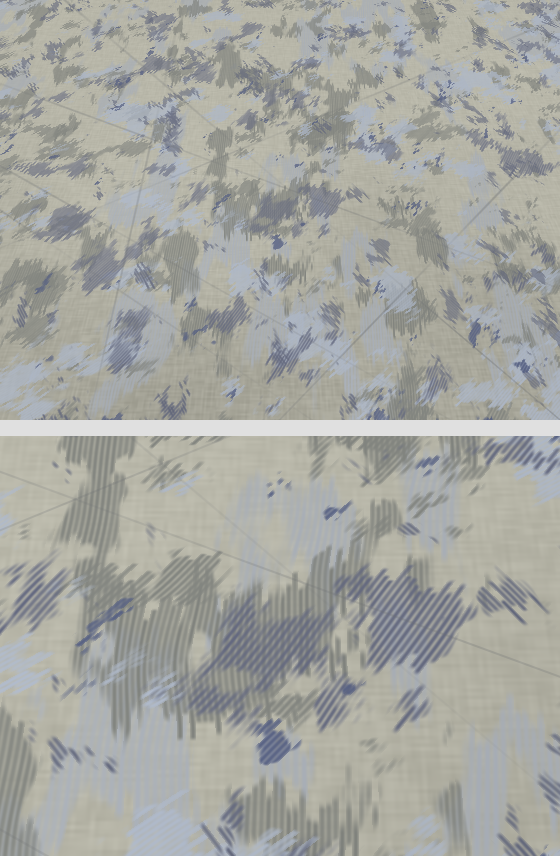
Top: the whole. Bottom: its middle third, enlarged.
This texture is drawn by a Shadertoy shader. Its source:

```glsl
// Linen cloth seen at a slant, embroidered with ragged grey, pale blue and indigo patches

float hash(vec2 p) {
    return fract(sin(dot(p, vec2(12.9898, 78.233))) * 43758.5453);
}

float noise(vec2 p) {
    vec2 i = floor(p), f = fract(p);
    f = f * f * (3.0 - 2.0 * f);
    return mix(mix(hash(i), hash(i + vec2(1, 0)), f.x),
               mix(hash(i + vec2(0, 1)), hash(i + vec2(1, 1)), f.x), f.y);
}

float fbm(vec2 p) {
    return 0.5 * noise(p) + 0.3 * noise(p * 2.1 + 7.3) + 0.2 * noise(p * 4.3 + 3.1);
}

// Lays one family of parallel stitches over the cloth, inside noise-shaped patches
vec3 embroider(vec3 cloth, vec3 thread, vec2 p, float slant, float pitch,
               vec2 size, float level, float fill, float seed) {
    vec2 along = vec2(cos(slant), sin(slant));
    float row = dot(p, vec2(-along.y, along.x)) / pitch + 2.0 * noise(p * 9.0 + seed);
    float luck = hash(vec2(floor(row), seed));

    // Each row starts and ends at its own place, which makes the edges ragged
    vec2 shifted = p + along * (luck - 0.5) * 0.04;
    float cover = smoothstep(level - 0.03, level + 0.035, fbm(shifted / size + seed * 17.0));

    // Thread profile, fading to its mean where rows get too fine
    float line = 1.0 - smoothstep(0.1, 1.0, abs(fract(row) * 2.0 - 1.0));
    line = mix(line, 0.5, smoothstep(0.3, 0.85, fwidth(row)));
    float opacity = mix(fill, 0.75 + 0.25 * luck, line);
    return mix(cloth, thread, cover * opacity);
}

void mainImage(out vec4 fragColor, in vec2 fragCoord) {
    vec2 uv = fragCoord / iResolution.y;
    float middle = 0.5 * iResolution.x / iResolution.y;

    // Perspective: the cloth recedes towards a horizon above the canvas
    float depth = 2.02 / (2.02 - uv.y);
    vec2 p = vec2(uv.x - middle, 2.02) * depth;

    // Linen ground with uneven warp and weft
    vec3 color = mix(vec3(0.655, 0.65, 0.60), vec3(0.725, 0.72, 0.665),
                     smoothstep(0.0, 0.7, uv.y + 0.3 * (noise(p * 3.0) - 0.5)));
    float weave = noise(p * vec2(35, 210)) + noise(p * vec2(210, 35)) - 1.0;
    color += 0.045 * weave / depth;

    // Broad pale washes of thread
    color = embroider(color, vec3(0.66, 0.685, 0.72), p, 1.5, 0.008,
                      vec2(0.13, 0.28), 0.60, 0.45, 1.0);

    // Grey upright blocks and slanted branches
    color = embroider(color, vec3(0.50, 0.51, 0.49), p, 1.55, 0.0065,
                      vec2(0.11, 0.17), 0.645, 0.45, 2.0);
    color = embroider(color, vec3(0.51, 0.52, 0.50), p, 0.95, 0.0065,
                      vec2(0.13, 0.09), 0.665, 0.40, 3.0);

    // Pale blue satin
    color = embroider(color, vec3(0.68, 0.72, 0.785), p, 0.7, 0.006,
                      vec2(0.11, 0.11), 0.65, 0.55, 4.0);

    // Indigo hatching in two directions, then dense knots
    color = embroider(color, vec3(0.39, 0.41, 0.50), p, 1.02, 0.007,
                      vec2(0.13, 0.12), 0.675, 0.25, 5.0);
    color = embroider(color, vec3(0.39, 0.41, 0.49), p, 2.2, 0.0065,
                      vec2(0.08, 0.11), 0.74, 0.30, 6.0);
    color = embroider(color, vec3(0.33, 0.37, 0.51), p, 0.9, 0.006,
                      vec2(0.06, 0.08), 0.80, 0.60, 7.0);

    // Long loose threads crossing the cloth
    float pixel = depth * depth / iResolution.y;
    for (float i = 0.0; i < 7.0; i++) {
        float angle = 0.4 + 2.4 * hash(vec2(i, 31.0));
        vec2 start = vec2(1.6 * hash(vec2(i, 5.0)) - 0.8, 2.1 + 1.6 * hash(vec2(i, 9.0)));
        float d = abs(dot(p - start, vec2(-sin(angle), cos(angle))));
        float strand = 1.0 - smoothstep(0.0005, 0.0005 + 1.3 * pixel, d);
        color = mix(color, vec3(0.43, 0.44, 0.45), 0.4 * strand * noise(p * 4.0 + i));
    }

    // Soft uneven light
    color *= 0.975 + 0.05 * noise(uv * 2.5 + 4.0);
    fragColor = vec4(color, 1.0);
}
```
